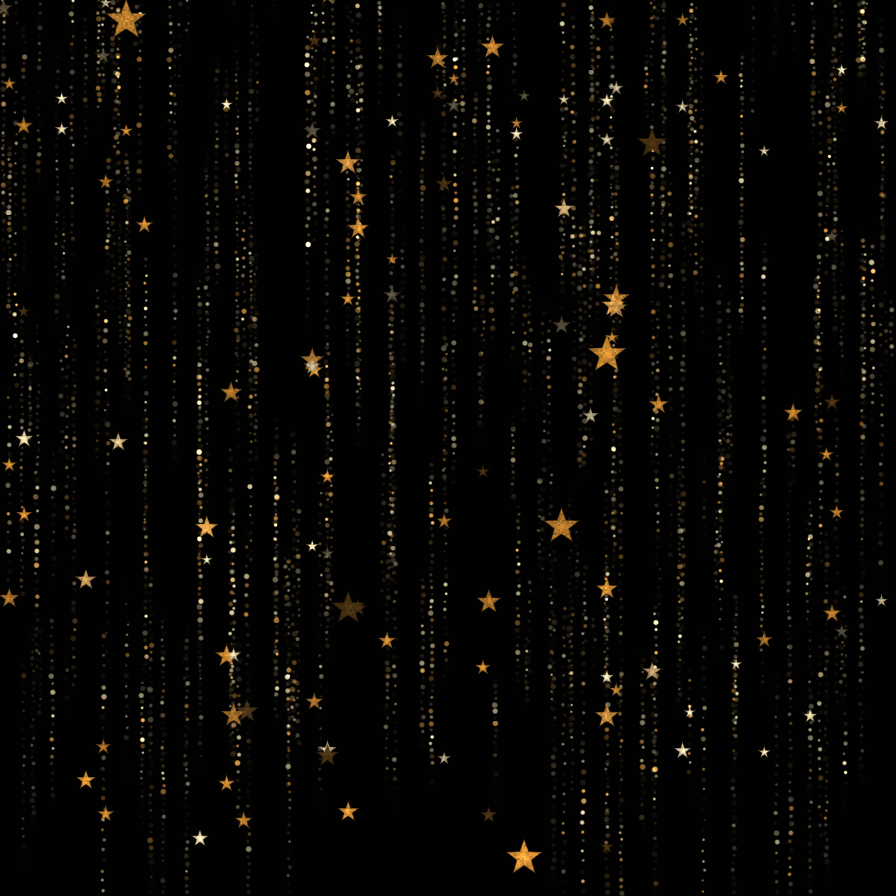
A Shadertoy shader for this background:

```glsl
// Golden glitter rain: hanging strands of tiny soft dots on black, with
// five-pointed stars threaded along them. Strands and stars are looped over,
// each one placed, sized and tinted by hashes of its index.

vec3 hash3(vec2 p) {
    vec3 q = fract(p.xyx * vec3(0.1031, 0.1030, 0.0973));
    q += dot(q, q.yxz + 33.33);
    return fract((q.xxy + q.yzz) * q.zyx);
}

// Horizontal place of a strand: even spread plus jitter
float strandX(float i) {
    return fract(0.4 + i * 0.618034 + 0.3 * hash3(vec2(i, 1.0)).x);
}

// Signed distance to an upright five-pointed star
float starDistance(vec2 p, float radius) {
    float sector = 6.2831853 / 5.0;
    float a = mod(atan(p.x, p.y) + 0.5 * sector, sector) - 0.5 * sector;
    vec2 folded = length(p) * vec2(cos(a), abs(sin(a)));
    return dot(folded - vec2(radius, 0.0), vec2(0.35, 0.937));
}

// Light of one strand of dots
vec3 strandLight(vec2 uv, float i, float x, float soft) {
    vec3 shape = hash3(vec2(i, 17.0));
    vec3 tone = hash3(vec2(i, 43.0));
    float top = 1.15 - 0.9 * pow(shape.x, 1.25);
    float bottom = top - mix(0.08, 0.42, shape.y);
    float pitch = mix(0.0065, 0.0115, shape.z);

    float cell = floor(uv.y / pitch);
    vec3 grain = hash3(vec2(cell, i + 5.0));
    vec3 look = hash3(vec2(cell + 300.0, i + 71.0));
    float group = hash3(vec2(floor(cell / 6.0), i + 131.0)).x;

    vec2 centre = vec2(x + (grain.x - 0.5) * 0.0025,
                       (cell + 0.5 + (grain.y - 0.5) * 0.2) * pitch);
    float radius = 0.0010 + 0.0017 * grain.z * grain.z + 0.0005 * tone.x;
    float dotMask = smoothstep(radius + soft, radius - soft, length(uv - centre));

    float ends = smoothstep(bottom, bottom + 0.06, uv.y) * smoothstep(top, top - 0.03, uv.y);
    float glow = (0.08 + 1.1 * look.x * look.x) * mix(0.35, 1.0, tone.y) * mix(0.35, 1.1, group);
    vec3 tint = mix(vec3(0.85, 0.59, 0.24), vec3(1.0, 0.94, 0.74), smoothstep(0.15, 0.7, look.y));
    return tint * dotMask * ends * glow * 1.25;
}

void mainImage(out vec4 fragColor, in vec2 fragCoord) {
    vec2 uv = fragCoord / iResolution.y;
    float aspect = iResolution.x / iResolution.y;
    float soft = max(0.0011, 0.6 / iResolution.y);
    vec3 colour = vec3(0.006, 0.005, 0.003);

    // Strands of dots
    for (float i = 0.0; i < 270.0; i++) {
        float x = strandX(i) * aspect;
        if (abs(uv.x - x) < 0.007) colour += strandLight(uv, i, x, soft);
    }

    // Stars, crowding onto a few favoured strands
    for (float i = 0.0; i < 115.0; i++) {
        vec3 place = hash3(vec2(i, 211.0));
        vec3 look = hash3(vec2(i, 307.0));
        float x = strandX(floor(75.0 * pow(place.x, 1.5))) * aspect;
        vec2 p = uv - vec2(x, 1.02 - 0.98 * pow(place.y, 1.1));
        float radius = 0.0055 + 0.006 * place.z + 0.012 * pow(place.z, 12.0);
        if (max(abs(p.x), abs(p.y)) > radius + 0.004) continue;

        float mask = smoothstep(soft, -soft, starDistance(p, radius));
        float pale = step(0.55, look.x) * smoothstep(0.95, 0.6, place.z);
        vec3 tint = mix(vec3(0.84, 0.56, 0.20), vec3(1.0, 0.92, 0.72), pale);
        float dim = look.y > 0.78 ? 0.32 : mix(0.7, 1.05, look.z);
        float sparkle = 0.85 + 0.3 * hash3(floor(uv * 400.0)).x;
        float core = 1.0 + 0.2 * smoothstep(radius * 0.5, 0.0, length(p));
        colour = mix(colour, tint * dim * sparkle * core, mask * 0.95);
    }

    fragColor = vec4(min(colour, 1.0), 1.0);
}
```
